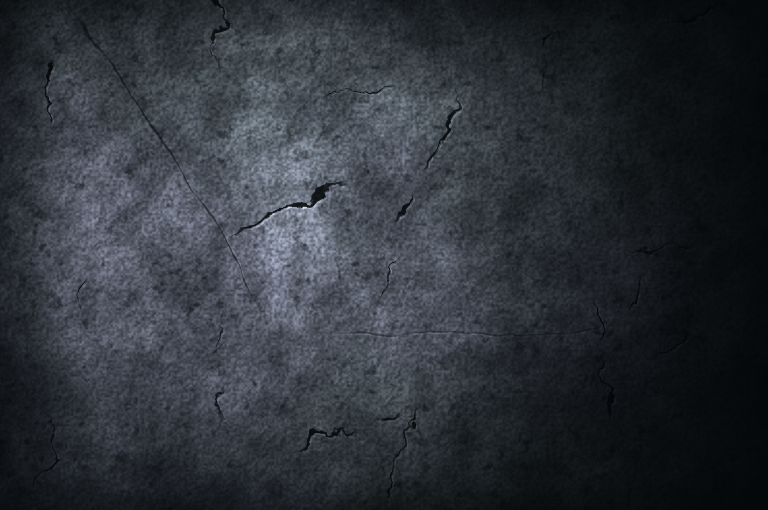
Give the GLSL for this texture, as a WebGL 1 fragment shader.

```glsl
precision highp float;
uniform vec2 u_resolution;

// Colour and light
const vec3 BLACK_TINT = vec3(0.010, 0.022, 0.029);
const vec3 STONE_COOL = vec3(0.94, 1.01, 1.07);
const vec3 STONE_VIOLET = vec3(0.97, 0.99, 1.12);
const vec2 LIGHT_CENTER = vec2(0.36, 0.57);
const float LIGHT_PEAK = 0.41;
const float LIGHT_LEFT = 0.38;
const float LIGHT_RIGHT = 0.33;
const float LIGHT_HEIGHT = 0.50;
const float AMBIENT = 0.015;

// Surface
const float STAIN_AMOUNT = 1.0;
const float STREAK_AMOUNT = 0.50;
const float MOTTLE_AMOUNT = 0.75;
const float GRAIN_SCALE = 145.0;
const float RELIEF_AMOUNT = 0.48;
const float SPECKLE_AMOUNT = 0.46;
const float PIT_AMOUNT = 0.40;
const vec2 RELIEF_STEP = vec2(-0.0035, 0.0035);

// Cracks
const float CRACK_COUNT = 18.0;
const float CRACK_COLUMNS = 6.0;
const float CRACK_ROWS = 3.0;
const float CRACK_WANDER = 0.085;
const float CRACK_JAG = 0.034;
const float CRACK_DARKNESS = 0.85;
const float CRACK_RIM = 0.40;

float hash(vec2 p) {
    vec3 q = fract(vec3(p.xyx) * 0.1031);
    q += dot(q, q.yzx + 33.33);
    return fract((q.x + q.y) * q.z);
}

float noise(vec2 p) {
    vec2 cell = floor(p);
    vec2 f = fract(p);
    f = f * f * (3.0 - 2.0 * f);
    float low = mix(hash(cell), hash(cell + vec2(1.0, 0.0)), f.x);
    float high = mix(hash(cell + vec2(0.0, 1.0)), hash(cell + 1.0), f.x);
    return mix(low, high, f.y);
}

float fbm(vec2 p) {
    float sum = 0.0;
    float weight = 0.516;
    for (int i = 0; i < 5; i++) {
        sum += weight * noise(p);
        p = mat2(1.6, 1.2, -1.2, 1.6) * p + 17.3;
        weight *= 0.5;
    }
    return sum;
}

// Tapered groove from a to b; bend bows it sideways
float groove(vec2 p, vec2 a, vec2 b, float width, float bend, float ragged) {
    float len = distance(a, b);
    vec2 dir = (b - a) / len;
    float t = dot(p - a, dir) / len;
    float side = dot(p - a, vec2(-dir.y, dir.x)) - bend * t * (1.0 - t);
    float taper = smoothstep(0.0, 0.2, t) * smoothstep(1.0, 0.75, t);
    float half_width = width * taper * ragged;
    float soft = 0.0008 + 0.5 / u_resolution.y;
    return taper * (1.0 - smoothstep(half_width - soft, half_width + soft, abs(side)));
}

float cracks(vec2 p, float aspect) {
    vec2 wander = vec2(fbm(p * 9.0), fbm(p * 9.0 + 41.0)) - 0.5;
    vec2 jag = vec2(fbm(p * 38.0 + 7.0), fbm(p * 38.0 + 83.0)) - 0.5;
    vec2 jagged = p + CRACK_WANDER * wander + CRACK_JAG * jag;
    float ragged = 0.1 + 1.7 * noise(p * 34.0 + 50.0);
    float broken = smoothstep(0.22, 0.42, noise(p * 19.0 + 31.0));
    float depth = 0.0;
    for (float i = 0.0; i < CRACK_COUNT; i++) {
        vec2 jitter = vec2(hash(vec2(i, 3.1)), hash(vec2(i, 8.7)));
        vec2 cell = vec2(mod(i, CRACK_COLUMNS), floor(i / CRACK_COLUMNS));
        vec2 mid = (cell + jitter) / vec2(CRACK_COLUMNS, CRACK_ROWS) * vec2(aspect, 1.0);
        float flat_turn = 1.2 * step(1.5, mod(i, 3.0));
        float angle = 1.4 + 0.7 * (jitter.y - 0.5) - flat_turn;
        float size = hash(vec2(i, 5.3));
        vec2 reach = (0.05 + 0.13 * size) * vec2(cos(angle), sin(angle));
        float width = mix(0.0014, 0.0046, size * size);
        depth = max(depth, groove(jagged, mid - reach, mid + reach, width, 0.0, ragged));
    }
    // Two long hairline seams
    vec2 seam_path = p + 0.35 * CRACK_WANDER * wander;
    vec2 fork = vec2(0.37 * aspect, 0.30);
    float diagonal = groove(seam_path, vec2(0.05 * aspect, 1.06), fork, 0.0016, 0.12, ragged);
    float level = groove(seam_path, fork + vec2(0.0, 0.05), vec2(aspect, 0.37), 0.0011, -0.04, ragged);
    return max(depth * broken, max(0.65 * diagonal, 0.5 * level * broken));
}

float grain(vec2 p) {
    return 0.6 * noise(p * GRAIN_SCALE) + 0.4 * noise(p * GRAIN_SCALE * 0.47 + 9.0);
}

void main() {
    vec2 uv = gl_FragCoord.xy / u_resolution;
    float aspect = u_resolution.x / u_resolution.y;
    vec2 p = uv * vec2(aspect, 1.0);

    // Off-centre pool of light and dark border
    vec2 offset = uv - LIGHT_CENTER;
    offset.x /= offset.x < 0.0 ? LIGHT_LEFT : LIGHT_RIGHT;
    offset.y /= LIGHT_HEIGHT;
    float light = AMBIENT + LIGHT_PEAK * exp(-dot(offset, offset));
    vec2 border = smoothstep(vec2(-0.04), vec2(0.09), min(uv, 1.0 - uv));
    light *= mix(0.55, 1.0, border.x * border.y);

    // Stains, vertical streaks and fine mottling
    float stain = fbm(p * 5.0 + 4.0) - 0.5;
    float streak = fbm(vec2(p.x * 7.0, p.y * 1.3) + 23.0) - 0.5;
    float mottle = fbm(p * 24.0 + 90.0) - 0.5;
    float tone = light * (1.0 + STAIN_AMOUNT * stain + STREAK_AMOUNT * streak);
    tone *= 1.0 + MOTTLE_AMOUNT * mottle;

    // Rough grain lit from the upper left
    float relief = grain(p) - grain(p + RELIEF_STEP);
    float speckle = noise(p * GRAIN_SCALE * 1.7 + 70.0) - 0.5;
    float pits = smoothstep(0.60, 0.85, fbm(p * 60.0 + 60.0));
    tone *= 1.0 + RELIEF_AMOUNT * relief + SPECKLE_AMOUNT * speckle;
    tone *= 1.0 - PIT_AMOUNT * pits;

    // Cracks with a lit lower edge
    float depth = cracks(p, aspect);
    float rim = max(cracks(p + RELIEF_STEP, aspect) - depth, 0.0);
    tone *= (1.0 - CRACK_DARKNESS * depth) * (1.0 + CRACK_RIM * rim);

    vec3 tint = mix(STONE_COOL, STONE_VIOLET, smoothstep(0.35, 0.65, fbm(p * 2.5 + 11.0)));
    gl_FragColor = vec4(BLACK_TINT + tint * tone, 1.0);
}
```
